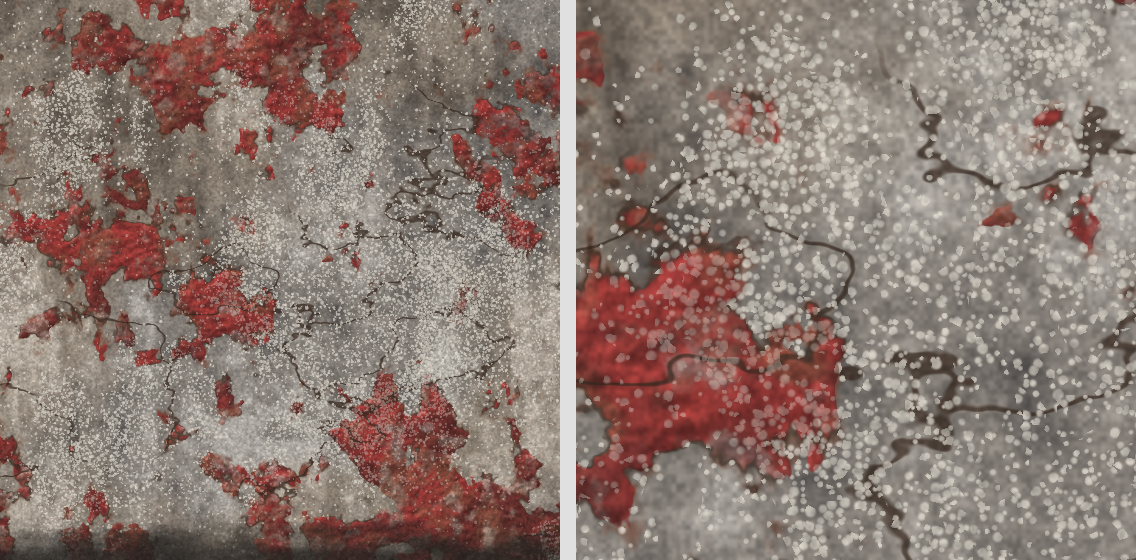
Left: the whole. Right: its middle third, enlarged.
Write a WebGL 1 fragment shader that draws this texture.

```glsl
precision highp float;
// Weathered concrete wall with flaking red paint, pale flecks, cracks and soot.
// Layered noise thresholds shape the paint, its slope gives the relief,
// and cellular noise scatters the mineral flecks.

uniform vec2 u_resolution;

const vec3 DARK_CONCRETE = vec3(0.37, 0.335, 0.30);
const vec3 MID_CONCRETE = vec3(0.535, 0.49, 0.44);
const vec3 PALE_PLASTER = vec3(0.70, 0.66, 0.61);
const vec3 DEEP_RED = vec3(0.37, 0.16, 0.15);
const vec3 BRIGHT_RED = vec3(0.56, 0.20, 0.19);
const vec3 RUST = vec3(0.47, 0.29, 0.22);
const vec3 GRIME = vec3(0.22, 0.165, 0.13);
const vec3 FLECK = vec3(0.79, 0.77, 0.73);
const vec3 SOOT = vec3(0.15, 0.14, 0.13);

float hash(vec2 p) {
  vec3 q = fract(p.xyx * vec3(0.1031, 0.1030, 0.0973));
  q += dot(q, q.yzx + 33.33);
  return fract((q.x + q.y) * q.z);
}

float noise(vec2 p) {
  vec2 i = floor(p);
  vec2 f = fract(p);
  f = f * f * (3.0 - 2.0 * f);
  float low = mix(hash(i), hash(i + vec2(1.0, 0.0)), f.x);
  float high = mix(hash(i + vec2(0.0, 1.0)), hash(i + 1.0), f.x);
  return mix(low, high, f.y);
}

float fbm(vec2 p) {
  float sum = 0.0;
  float weight = 0.516;
  for (int i = 0; i < 5; i++) {
    sum += weight * noise(p);
    p = mat2(0.8, 0.6, -0.6, 0.8) * p * 2.03 + 19.7;
    weight *= 0.5;
  }
  return sum;
}

// Nearest jittered point: x is its distance, y its random identity.
vec2 cellular(vec2 p) {
  vec2 cell = floor(p);
  vec2 best = vec2(9.0, 0.0);
  for (int y = -1; y <= 1; y++) {
    for (int x = -1; x <= 1; x++) {
      vec2 c = cell + vec2(float(x), float(y));
      vec2 site = c + vec2(hash(c), hash(c + 57.3));
      float d = distance(p, site);
      if (d < best.x) best = vec2(d, hash(c + 113.1));
    }
  }
  return best;
}

float flecks(vec2 p, float scale, float density) {
  vec2 c = cellular(p * scale);
  float radius = 0.3 + 0.25 * fract(c.y * 37.0);
  return (1.0 - smoothstep(radius - 0.18, radius + 0.18, c.x)) * step(c.y, density);
}

// Positive where paint still clings to the wall.
float paintField(vec2 p) {
  vec2 warp = vec2(noise(p * 16.0), noise(p * 16.0 + 31.0)) - 0.5;
  vec2 q = p + 0.025 * warp;
  float broad = fbm(q * vec2(5.5, 4.5) + 3.0) - 0.5;
  float chips = fbm(q * vec2(23.0, 19.0) + 17.0) - 0.5;
  float crumbs = noise(q * 95.0) - 0.5;
  return 1.15 * broad + 0.85 * chips + 0.10 * crumbs + 0.12 * (0.5 - p.y) - 0.075;
}

vec3 concrete(vec2 p) {
  float streaks = fbm(p * vec2(30.0, 2.5) + 41.0) - 0.5;
  float clouds = fbm(p * 5.0 + 71.0) - 0.5;
  float mottle = fbm(p * 45.0 + 9.0) - 0.5;
  float tone = 0.50 + 0.55 * streaks + 0.95 * clouds + 0.55 * mottle + 0.28 * (0.5 - p.y);
  vec3 color = mix(DARK_CONCRETE, MID_CONCRETE, smoothstep(0.1, 0.5, tone));
  color = mix(color, PALE_PLASTER, smoothstep(0.48, 0.88, tone));
  float cool = smoothstep(0.45, 0.65, fbm(p * 3.0 + 88.0));
  return color + cool * vec3(-0.02, 0.0, 0.025);
}

vec3 redPaint(vec2 p) {
  float tone = fbm(p * 9.0 + 51.0) + 0.35 * (noise(p * 70.0) - 0.5);
  vec3 color = mix(DEEP_RED, BRIGHT_RED, smoothstep(0.3, 0.7, tone));
  return mix(color, RUST, 0.6 * smoothstep(0.52, 0.68, fbm(p * 24.0 + 63.0)));
}

void main() {
  vec2 p = gl_FragCoord.xy / u_resolution;
  vec3 color = concrete(p);

  // Stained film, solid paint, then lit and shaded flake edges
  float field = paintField(p);
  float slope = field - paintField(p + vec2(-0.002, 0.003));
  float coat = smoothstep(-0.012, 0.014, field);
  float film = smoothstep(-0.09, 0.0, field) * smoothstep(0.42, 0.62, fbm(p * 55.0 + 5.0));
  float wear = 0.55 * smoothstep(0.5, 0.68, fbm(p * 38.0 + 27.0));
  color = mix(color, RUST, 0.6 * film);
  color = mix(color, redPaint(p), coat * (0.95 - wear));
  float rim = exp(-pow((field + 0.008) / 0.022, 2.0)) * smoothstep(0.35, 0.6, noise(p * 32.0));
  color = mix(color, GRIME, 0.65 * rim);
  float wrinkle = noise(p * vec2(65.0, 120.0)) - noise(p * vec2(65.0, 120.0) + vec2(-0.2, 0.4));
  color *= 1.0 + coat * (clamp(2.5 * slope, -0.22, 0.22) + 0.35 * wrinkle);

  // Broken cracks, mostly in the lower wall
  float ridge = abs(fbm(p * vec2(5.0, 8.0) + 12.0) - 0.5);
  float crackZone = smoothstep(0.48, 0.6, fbm(p * 4.0 + 96.0) + 0.15 * (0.5 - p.y));
  color = mix(color, GRIME, 0.75 * crackZone * (1.0 - smoothstep(0.003, 0.015, ridge)));

  // Pale flecks gather on the right and in vertical drifts
  vec2 drift = (p - vec2(0.8, 0.46)) / vec2(0.24, 0.2);
  float density = 0.04 + 0.45 * exp(-dot(drift, drift));
  density += 0.5 * smoothstep(0.5, 0.72, fbm(p * vec2(9.0, 4.0) + 35.0));
  density *= 0.35 + 1.3 * noise(p * 38.0 + 6.0);
  float pale = max(flecks(p, 165.0, density), flecks(p + 3.7, 260.0, 0.6 * density));
  color = mix(color, FLECK, pale * mix(0.78, 0.4, coat));

  // Sooty foot of the wall and fine grit
  float soot = 1.0 - smoothstep(0.0, 0.085, p.y + 0.09 * (fbm(p * vec2(14.0, 35.0)) - 0.5));
  color = mix(color, SOOT, 0.85 * soot);
  float grit = noise(p * 360.0) + noise(p * 210.0 + 44.0) - 1.0;
  color *= 1.0 + 0.2 * grit;
  gl_FragColor = vec4(clamp(color, 0.0, 1.0), 1.0);
}
```
